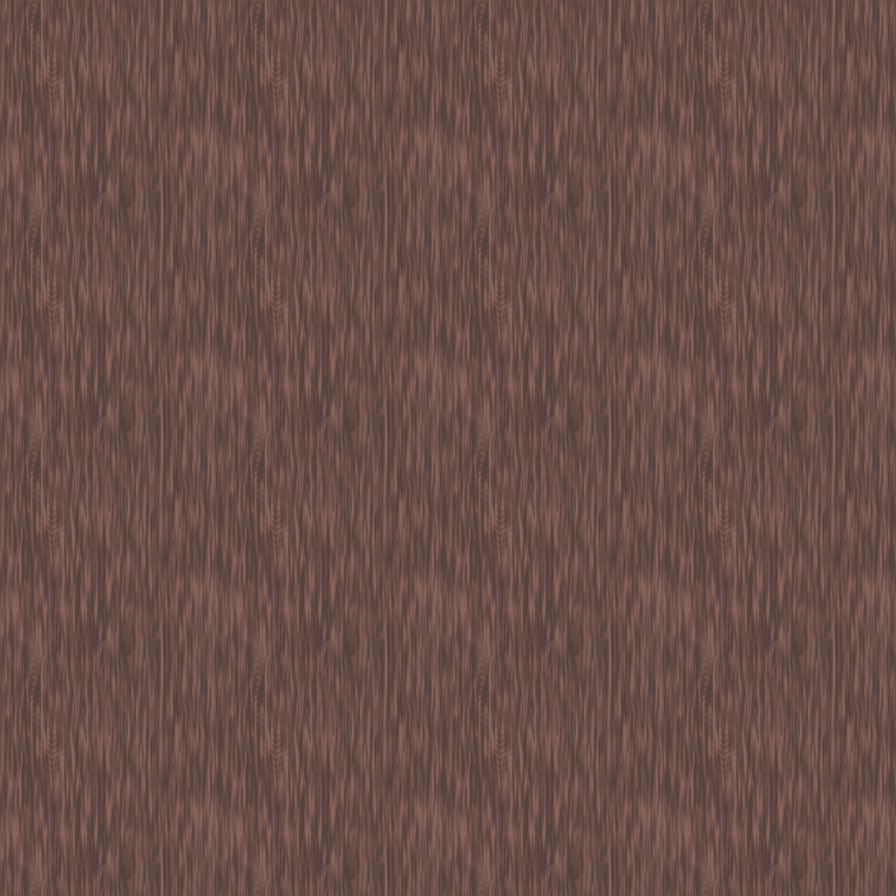
This texture is drawn by a three.js fragment shader. Its source:

```glsl
// Dark brown wood veneer with fine vertical grain, repeated four by four.
varying vec2 vUv;

const float TAU = 6.2831853;
const float REPEATS = 4.0;
const vec3 UMBER = vec3(0.338, 0.256, 0.243);
const vec3 WALNUT = vec3(0.416, 0.307, 0.284);
const vec3 COPPER = vec3(0.530, 0.392, 0.345);
const vec3 ROSE = vec3(0.530, 0.365, 0.335);
const vec3 PORE = vec3(0.310, 0.258, 0.246);

float hash(vec2 p) {
  vec3 q = fract(p.xyx * 0.1031);
  q += dot(q, q.yzx + 33.33);
  return fract((q.x + q.y) * q.z);
}

// Slope of one lattice corner, wrapped to the period
float corner(vec2 cell, vec2 offset, vec2 period, float seed) {
  vec2 wrapped = floor(mod(cell + 0.5, period));
  float angle = TAU * hash(wrapped + seed * 17.0);
  return dot(vec2(cos(angle), sin(angle)), offset);
}

// Gradient noise, about -1 to 1, with whole cells per repeat
float gradientNoise(vec2 p, vec2 period, float seed) {
  vec2 q = p * period;
  vec2 cell = floor(q);
  vec2 f = fract(q);
  vec2 w = f * f * f * (f * (f * 6.0 - 15.0) + 10.0);
  vec2 e = vec2(1.0, 0.0);
  float low = mix(corner(cell, f, period, seed),
                  corner(cell + e.xy, f - e.xy, period, seed), w.x);
  float high = mix(corner(cell + e.yx, f - e.yx, period, seed),
                   corner(cell + e.xx, f - e.xx, period, seed), w.x);
  return 1.4 * mix(low, high, w.y);
}

// Offset from a centre, wrapped to the nearest repeat
vec2 wrappedOffset(vec2 p, vec2 centre) {
  return fract(p - centre + 0.5) - 0.5;
}

// Soft oval region
float softPatch(vec2 p, vec2 centre, vec2 radius) {
  vec2 d = wrappedOffset(p, centre) / radius;
  return exp(-dot(d, d));
}

// Small stacked chevrons inside a soft oval
float chevrons(vec2 p, vec2 centre, vec2 radius, float count, float bend) {
  float x = wrappedOffset(p, centre).x;
  float wave = sin(TAU * (p.y * count + bend * abs(x) / radius.x));
  return wave * softPatch(p, centre, radius);
}

// Broad light and dark areas of one repeat
float broadTone(vec2 p) {
  float tone = 0.16 * gradientNoise(p, vec2(9.0, 2.0), 1.0);
  tone += 0.16 * softPatch(p, vec2(0.92, 0.20), vec2(0.07, 0.20));
  tone += 0.14 * softPatch(p, vec2(0.60, 0.77), vec2(0.06, 0.18));
  tone += 0.10 * softPatch(p, vec2(0.23, 0.64), vec2(0.05, 0.16));
  tone -= 0.16 * softPatch(p, vec2(0.54, 0.06), vec2(0.08, 0.15));
  tone -= 0.14 * softPatch(p, vec2(0.13, 0.40), vec2(0.03, 0.50));
  return tone;
}

// Straight fibres, from long and wide to short and thin
float fibreTone(vec2 p) {
  return 0.26 * gradientNoise(p, vec2(30.0, 1.0), 2.0)
       + 0.28 * gradientNoise(p, vec2(38.0, 4.0), 3.0)
       + 0.56 * gradientNoise(p, vec2(66.0, 5.0), 4.0)
       + 0.52 * gradientNoise(p, vec2(92.0, 9.0), 10.0);
}

// Coverage of sparse streaks
float streaks(vec2 p, vec2 period, float seed, float threshold) {
  return smoothstep(threshold, threshold + 0.25, gradientNoise(p, period, seed));
}

void main() {
  vec2 p = vUv * REPEATS;

  // Very slight sway of the grain
  vec2 grain = p;
  grain.x += 0.005 * gradientNoise(p, vec2(5.0, 3.0), 5.0);
  grain.x += 0.0015 * gradientNoise(p, vec2(16.0, 14.0), 6.0);

  // Fibres and figured spots
  float tone = 0.46 + broadTone(p) + fibreTone(grain);
  tone += 0.20 * chevrons(p, vec2(0.15, 0.92), vec2(0.020, 0.16), 36.0, 0.5);
  tone += 0.20 * chevrons(p, vec2(0.235, 0.65), vec2(0.035, 0.12), 36.0, -0.8);

  vec3 color = mix(UMBER, WALNUT, clamp(tone * 2.0, 0.0, 1.0));
  color = mix(color, COPPER, clamp(tone * 2.0 - 1.0, 0.0, 1.0));

  // Rosy flecks, denser along one knotty strip
  float knotty = softPatch(p, vec2(0.44, 0.10), vec2(0.05, 0.20));
  float flecks = streaks(grain, vec2(52.0, 9.0), 7.0, 0.42);
  float knots = streaks(grain, vec2(30.0, 20.0), 8.0, 0.16) * knotty;
  color = mix(color, ROSE, max(0.50 * flecks, 0.50 * knots));

  // Thin dark pores
  color = mix(color, PORE, 0.60 * streaks(grain, vec2(74.0, 6.0), 9.0, 0.38));

  gl_FragColor = vec4(color, 1.0);
}
```
